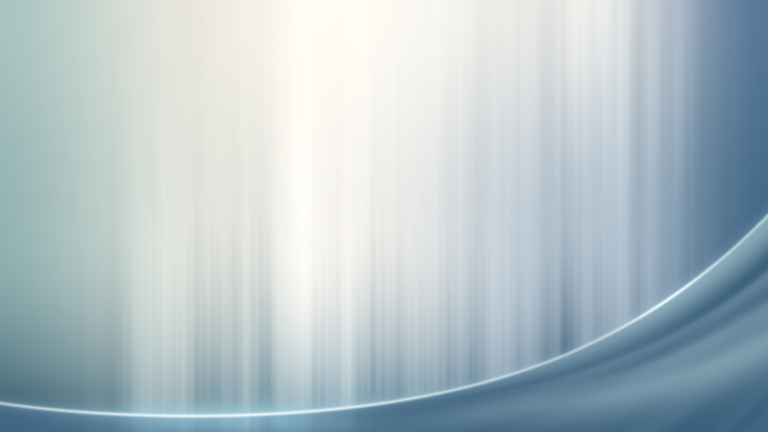
Give the GLSL for this background, as a Shadertoy shader.

```glsl
// Pale curtain of vertical light streaks above a glowing curve with silky blue ribbons.

// Backdrop colours, left to right, in three rows
const vec3 TOP_EDGE = vec3(0.65, 0.76, 0.75), TOP_LEFT = vec3(0.92, 0.91, 0.87);
const vec3 TOP_CORE = vec3(1.00, 0.99, 0.96), TOP_RIGHT = vec3(0.91, 0.91, 0.90);
const vec3 TOP_END = vec3(0.33, 0.46, 0.59);
const vec3 MID_EDGE = vec3(0.56, 0.69, 0.69), MID_LEFT = vec3(0.89, 0.90, 0.87);
const vec3 MID_CORE = vec3(0.96, 0.95, 0.93), MID_RIGHT = vec3(0.70, 0.76, 0.81);
const vec3 MID_END = vec3(0.26, 0.41, 0.53);
const vec3 LOW_EDGE = vec3(0.22, 0.36, 0.43), LOW_LEFT = vec3(0.50, 0.61, 0.65);
const vec3 LOW_CORE = vec3(0.53, 0.65, 0.71), LOW_RIGHT = vec3(0.28, 0.42, 0.52);
const vec3 LOW_END = vec3(0.22, 0.37, 0.48);

// Curve and ribbons
const vec3 DEEP = vec3(0.25, 0.39, 0.50);
const vec3 SILK = vec3(0.60, 0.72, 0.76);
const vec3 GLOW = vec3(0.66, 0.84, 0.90);
const vec3 LINE = vec3(0.93, 0.98, 0.99);
const float CURVE_LOW_X = 0.25, CURVE_LOW_Y = 0.037;
const float CURVE_BEND = 0.434, CURVE_LIFT = 0.698;
const float LINE_WIDTH = 0.0042;
const int RIBBONS = 3;

// Streaks
const float STREAK_LIGHT = 0.075;
const float STREAK_DROP = 0.16;

float bell(float x, float width) {
    return exp(-x * x / (width * width));
}

vec2 hashGradient(vec2 cell) {
    vec2 p = fract(cell * vec2(0.1031, 0.1130));
    p += dot(p, p.yx + 33.33);
    float angle = 6.2832 * fract((p.x + p.y) * p.x * 17.0);
    return vec2(cos(angle), sin(angle));
}

float gradientNoise(vec2 p) {
    vec2 i = floor(p), f = fract(p);
    vec2 w = f * f * f * (f * (f * 6.0 - 15.0) + 10.0);
    float a = dot(hashGradient(i), f);
    float b = dot(hashGradient(i + vec2(1, 0)), f - vec2(1, 0));
    float c = dot(hashGradient(i + vec2(0, 1)), f - vec2(0, 1));
    float d = dot(hashGradient(i + vec2(1, 1)), f - vec2(1, 1));
    return mix(mix(a, b, w.x), mix(c, d, w.x), w.y);
}

// Layers of noise stretched along the vertical
float streaks(vec2 p) {
    float sum = 0.0, weight = 0.8, frequency = 13.0;
    for (int i = 0; i < 4; i++) {
        sum += weight * gradientNoise(vec2(p.x * frequency, p.y * 0.7 + 7.3 * float(i)));
        frequency *= 2.1;
        weight *= 0.68;
    }
    return sum;
}

vec3 rowColour(float x, vec3 edge, vec3 left, vec3 core, vec3 right, vec3 end) {
    vec3 c = mix(edge, left, smoothstep(-0.04, 0.28, x));
    c = mix(c, core, smoothstep(0.22, 0.44, x));
    c = mix(c, right, smoothstep(0.44, 0.76, x));
    return mix(c, end, smoothstep(0.77, 1.01, x));
}

vec3 backdrop(vec2 p) {
    float streak = streaks(p);
    float mask = smoothstep(0.08, 0.25, p.x) * (1.0 - smoothstep(0.88, 1.0, p.x));
    mask *= mix(1.0, 0.25 + 0.75 * smoothstep(0.5, 0.75, p.x), smoothstep(0.4, 0.9, p.y));
    float y = p.y + STREAK_DROP * streak * mask;
    vec3 top = rowColour(p.x, TOP_EDGE, TOP_LEFT, TOP_CORE, TOP_RIGHT, TOP_END);
    vec3 middle = rowColour(p.x, MID_EDGE, MID_LEFT, MID_CORE, MID_RIGHT, MID_END);
    vec3 low = rowColour(p.x, LOW_EDGE, LOW_LEFT, LOW_CORE, LOW_RIGHT, LOW_END);
    float rise = clamp((y - 0.05) / 0.45, 0.0, 1.0);
    vec3 c = mix(low, middle, rise * (2.0 - rise));
    c = mix(c, top, smoothstep(0.45, 1.0, y));
    float beam = bell(p.x - 0.79, 0.035) * smoothstep(0.2, 0.9, p.y);
    return c + STREAK_LIGHT * streak * mask + 0.05 * beam;
}

// Sheets that fan out below the curve towards the right
vec3 silk(vec2 p, float depth) {
    float fan = p.x * p.x * p.x;
    float reach = smoothstep(0.45, 0.95, p.x);
    vec3 c = DEEP + 0.05 * gradientNoise(vec2(p.x * 3.0, depth * 22.0));
    c = mix(c, SILK, 0.75 * reach * (1.0 - smoothstep(0.02, 0.11, depth / (0.2 + 0.8 * fan))));
    for (int i = 0; i < RIBBONS; i++) {
        float k = float(i);
        float offset = depth - (0.14 + 0.075 * k) * fan;
        float width = (0.012 + 0.009 * k) * (0.6 + 0.6 * fan);
        float soft = offset < 0.0 ? width : width * 2.0;
        c = mix(c, SILK, (0.35 + 0.15 * k) * reach * bell(offset, soft));
    }
    return c;
}

void mainImage(out vec4 fragColor, in vec2 fragCoord) {
    vec2 p = fragCoord / iResolution.xy;
    float aspect = iResolution.x / iResolution.y;

    // Distance below the curve, corrected for its slope
    float x = p.x - CURVE_LOW_X, x2 = x * x;
    float depth = CURVE_LOW_Y + CURVE_BEND * x2 + CURVE_LIFT * x2 * x2 - p.y;
    float slope = (2.0 * CURVE_BEND * x + 4.0 * CURVE_LIFT * x * x2) / aspect;
    float away = depth * inversesqrt(1.0 + slope * slope);

    float pixel = 1.0 / iResolution.y;
    vec3 colour = mix(backdrop(p), silk(p, depth), smoothstep(-pixel, pixel, away));

    // Pool of light, halo and bright line
    float pool = bell(p.x - 0.31, 0.17) * bell(p.y - 0.025, 0.045);
    colour = mix(colour, GLOW, 0.65 * pool * (1.0 + 0.5 * streaks(p)));
    float shine = 0.5 + 0.45 * bell(p.x - 0.3, 0.24) + 0.5 * bell(p.x - 0.87, 0.05);
    colour = mix(colour, GLOW, 0.3 * min(shine, 1.0) * bell(away, 0.016));
    colour = mix(colour, LINE, min(shine, 1.0) * bell(away, LINE_WIDTH));
    fragColor = vec4(clamp(colour, 0.0, 1.0), 1.0);
}
```
